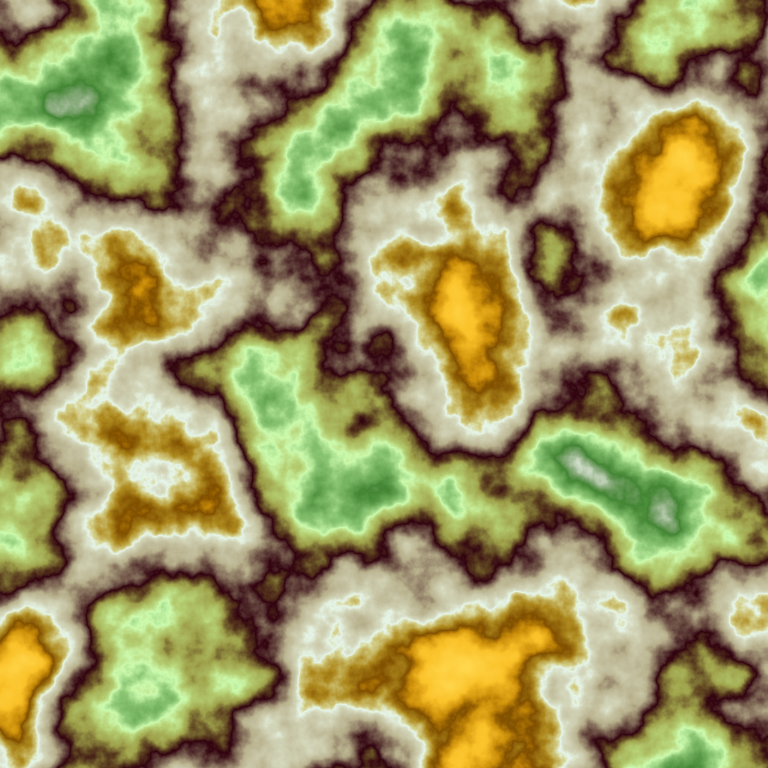
Give the GLSL for this texture, as a three.js fragment shader.

```glsl
// Fractal noise relief coloured in bands: gold hollows, pale shores, maroon rims, green islands.

varying vec2 vUv;

const float BASE_CELLS = 4.0;   // noise cells across the canvas
const int   OCTAVES    = 7;
const float GAIN       = 0.48;
const float CONTRAST   = 3.05;  // spread of the heights over the bands
const vec2  SEED       = vec2(17.0, 43.0);
const float TAU        = 6.28319;

const vec3 LEMON   = vec3(1.00, 0.84, 0.30);
const vec3 YELLOW  = vec3(0.98, 0.76, 0.16);
const vec3 GOLD    = vec3(0.80, 0.56, 0.04);
const vec3 BRONZE  = vec3(0.50, 0.31, 0.00);
const vec3 OCHRE   = vec3(0.68, 0.54, 0.12);
const vec3 STRAW   = vec3(0.83, 0.81, 0.54);
const vec3 FROST   = vec3(0.90, 0.96, 0.91);
const vec3 BEIGE   = vec3(0.83, 0.84, 0.73);
const vec3 SAND    = vec3(0.72, 0.69, 0.55);
const vec3 TAUPE   = vec3(0.49, 0.40, 0.33);
const vec3 MAROON  = vec3(0.19, 0.01, 0.06);
const vec3 UMBER   = vec3(0.37, 0.27, 0.13);
const vec3 OLIVE   = vec3(0.62, 0.63, 0.29);
const vec3 MOSS    = vec3(0.71, 0.81, 0.45);
const vec3 LIME    = vec3(0.80, 0.98, 0.68);
const vec3 LEAF    = vec3(0.55, 0.78, 0.46);
const vec3 FOREST  = vec3(0.26, 0.52, 0.20);
const vec3 SAGE    = vec3(0.55, 0.68, 0.50);
const vec3 SNOW    = vec3(0.95, 0.96, 0.94);

float hash(vec2 cell) {
  vec3 p = fract(cell.xyx * 0.1031);
  p += dot(p, p.yzx + 33.33);
  return fract((p.x + p.y) * p.z);
}

// Slope contribution of one lattice corner.
float corner(vec2 cell, vec2 offset) {
  float angle = TAU * hash(cell);
  return dot(vec2(cos(angle), sin(angle)), offset);
}

float gradientNoise(vec2 p) {
  vec2 cell = floor(p);
  vec2 f = p - cell;
  vec2 w = f * f * f * (f * (f * 6.0 - 15.0) + 10.0);
  vec2 e = vec2(1.0, 0.0);
  float bottom = mix(corner(cell, f), corner(cell + e.xy, f - e.xy), w.x);
  float top = mix(corner(cell + e.yx, f - e.yx), corner(cell + e.xx, f - e.xx), w.x);
  return mix(bottom, top, w.y);
}

float relief(vec2 uv) {
  vec2 p = uv * BASE_CELLS + SEED;
  float height = 0.0;
  float amplitude = 1.0;
  for (int i = 0; i < OCTAVES; i++) {
    height += amplitude * gradientNoise(p);
    p = p * 2.0 + vec2(5.37, 9.71);
    amplitude *= GAIN;
  }
  return height * CONTRAST;
}

// Moves linearly from one colour to the next between two heights.
vec3 band(vec3 colour, vec3 next, float start, float end, float h) {
  return mix(colour, next, clamp((h - start) / (end - start), 0.0, 1.0));
}

vec3 palette(float h) {
  // Gold hollows
  vec3 c = band(LEMON, YELLOW, -2.20, -1.70, h);
  c = band(c, GOLD,   -1.70, -1.40, h);
  c = band(c, BRONZE, -1.40, -1.18, h);
  c = band(c, OCHRE,  -1.18, -0.94, h);
  c = band(c, STRAW,  -0.94, -0.72, h);
  // Pale shores with a thin bright crest
  c = band(c, FROST,  -0.72, -0.63, h);
  c = band(c, BEIGE,  -0.63, -0.50, h);
  c = band(c, SAND,   -0.50, -0.16, h);
  // Dark rims
  c = band(c, TAUPE,  -0.16,  0.06, h);
  c = band(c, MAROON,  0.06,  0.30, h);
  c = band(c, UMBER,   0.30,  0.48, h);
  // Green islands
  c = band(c, OLIVE,   0.48,  0.70, h);
  c = band(c, MOSS,    0.70,  0.98, h);
  c = band(c, LIME,    0.98,  1.16, h);
  c = band(c, LEAF,    1.16,  1.36, h);
  c = band(c, FOREST,  1.36,  1.80, h);
  c = band(c, SAGE,    1.80,  2.10, h);
  return band(c, SNOW, 2.10,  2.40, h);
}

void main() {
  gl_FragColor = vec4(palette(relief(vUv)), 1.0);
}
```
